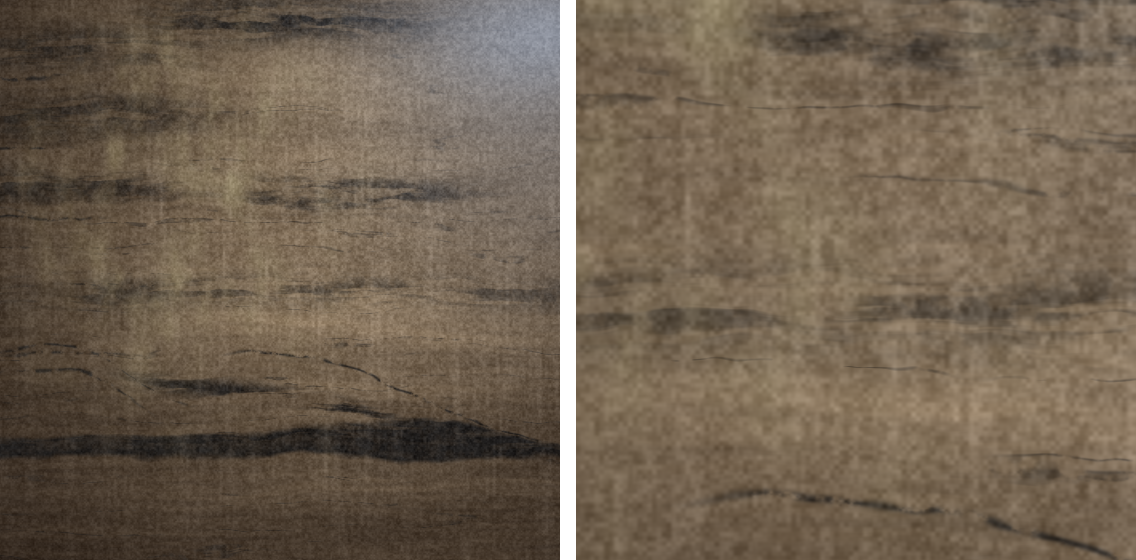
Left, the full canvas; right, a detail of the centre.
Write a Shadertoy shader that draws this texture.

```glsl
float hash(vec2 p) {
    vec3 q = fract(vec3(p.xyx) * 0.1031);
    q += dot(q, q.yzx + 33.33);
    return fract((q.x + q.y) * q.z);
}

float valueNoise(vec2 p) {
    vec2 cell = floor(p), f = fract(p);
    f = f * f * (3.0 - 2.0 * f);
    float low = mix(hash(cell), hash(cell + vec2(1, 0)), f.x);
    float high = mix(hash(cell + vec2(0, 1)), hash(cell + 1.0), f.x);
    return mix(low, high, f.y);
}

float layeredNoise(vec2 p) {
    float sum = 0.0, weight = 0.533;
    for (int i = 0; i < 4; i++, weight *= 0.5) {
        sum += weight * valueNoise(p);
        p = p * 2.03 + 17.3;
    }
    return sum;
}

// Distance to the nearest jittered cell point
float cellular(vec2 p) {
    float nearest = 2.0;
    for (int i = 0; i < 9; i++) {
        vec2 cell = floor(p) + vec2(i % 3 - 1, i / 3 - 1);
        vec2 point = cell + vec2(hash(cell), hash(cell + 41.7));
        nearest = min(nearest, length(p - point));
    }
    return nearest;
}

float waves(float x, float phase) {
    return 0.6 * sin(x * 7.0 + phase) + 0.4 * sin(x * 17.0 + phase * 2.3);
}

float bell(float x, float center, float width) {
    float d = (x - center) / width;
    return exp(-d * d);
}

float glow(vec2 p, vec2 center, vec2 size) {
    return bell(p.x, center.x, size.x) * bell(p.y, center.y, size.y);
}

float span(float x, float start, float end, float soft) {
    return smoothstep(start - soft, start + soft, x)
         * (1.0 - smoothstep(end - soft, end + soft, x));
}

float smoke(vec2 p, float level, float width, float start, float end) {
    return bell(p.y, level, width) * span(p.x, start, end, 0.14);
}

float hairline(vec2 p, float level, float start, float end) {
    return bell(p.y, level, 0.0026) * span(p.x, start, end, 0.05);
}

// Heavy band with a swollen knot, sharp below and ragged above
float heavyVein(vec2 p, float streak) {
    float bulge = bell(p.x, 0.75, 0.16);
    float base = 0.186 - 0.008 * bulge;
    float top = 0.222 + 0.038 * bulge - 0.018 * smoothstep(0.8, 1.0, p.x);
    float rise = clamp((p.y - base) / (top - base), 0.0, 1.0);
    float body = span(p.y, base, top, 0.006) * mix(1.0, 0.5 + 0.5 * streak, rise);
    float branch = bell(p.y, 0.367 - 0.16 * p.x, 0.017) * span(p.x, 0.24, 0.75, 0.08);
    return max(0.95 * body, 0.9 * branch * streak);
}

float smokyVeins(vec2 p) {
    float ink = 0.95 * smoke(p, 0.655, 0.028, 0.42, 0.84);
    ink = max(ink, smoke(p, 0.965, 0.036, 0.3, 0.8));
    ink = max(ink, 0.55 * smoke(p, 0.48, 0.028, -0.2, 1.2));
    for (int i = 0; i < 3; i++)
        ink = max(ink, 0.65 * smoke(p, 0.67 + 0.12 * float(i), 0.034, -0.2, 0.35));
    return ink;
}

float hairlines(vec2 p) {
    float arch = 0.375 + 0.01 * waves(p.x, 0.0) - 0.1 * smoothstep(0.12, 0.36, p.x);
    float hair = max(hairline(p, arch, 0.0, 0.33), hairline(p, arch - 0.04, 0.0, 0.25));
    float slope = 0.362 - 0.16 * smoothstep(0.5, 1.05, p.x);
    hair = max(hair, hairline(p, slope, 0.42, 0.98));
    for (int i = 0; i < 5; i++) {
        float k = float(i), start = 0.45 * hash(vec2(k, 5)) - 0.1;
        hair = max(hair, hairline(p, 0.37 + 0.123 * k, start, start + 0.2));
    }
    return hair;
}

void mainImage(out vec4 fragColor, in vec2 fragCoord) {
    vec2 uv = fragCoord / iResolution.xy;
    vec3 umber = vec3(0.15, 0.112, 0.085), tan = vec3(0.555, 0.475, 0.38);
    vec3 charcoal = vec3(0.11, 0.105, 0.105), dust = vec3(0.57, 0.515, 0.4);
    vec3 haze = vec3(0.5, 0.48, 0.475), skyGlare = vec3(0.58, 0.61, 0.67);

    // Horizontal grain bent by slow waves
    vec2 p = uv;
    p.y += 0.006 * waves(uv.x, uv.y * 4.0) + 0.022 * (layeredNoise(uv * vec2(11, 24)) - 0.5);
    float bands = layeredNoise(p * vec2(1.5, 17));
    float fibre = layeredNoise(p * vec2(9, 120));
    float streak = smoothstep(0.36, 0.6, layeredNoise(p * vec2(9, 85) + 5.0));
    float gaps = smoothstep(0.3, 0.6, layeredNoise(uv * vec2(70, 90)));
    float light = 0.06 + 0.95 * glow(uv, vec2(0.63, 0.62), vec2(0.58, 0.52));
    float tone = light * (0.6 + 0.8 * bands) + 0.24 * (fibre - 0.5);
    vec3 color = mix(umber, tan, clamp(tone, 0.0, 1.1));
    float ink = smokyVeins(p) * (0.2 + 0.8 * streak) * (0.6 + 0.4 * gaps);
    float thread = bell(layeredNoise(p * vec2(2, 26) + 3.0), 0.5, 0.018);
    ink = max(ink, 0.4 * thread * streak * gaps);
    ink = max(ink, 0.75 * hairlines(p) * gaps);
    color = mix(color, charcoal, max(ink, heavyVein(p, streak) * (0.82 + 0.18 * gaps)));

    // Dusty drips and patches
    vec2 bent = uv + 0.06 * (layeredNoise(uv * 22.0) - 0.5);
    float drips = 1.0 - smoothstep(0.05, 0.55, cellular(bent * vec2(15, 3.4)));
    float patches = 1.0 - smoothstep(0.1, 0.6, cellular(bent * vec2(9, 10) + 3.7));
    float cloud = smoothstep(0.25, 0.75, layeredNoise(uv * vec2(34, 18)));
    float worn = glow(uv, vec2(0.35, 0.64), vec2(0.26, 0.32));
    color = mix(color, dust, worn * (0.55 * drips + 0.45 * patches) * (0.3 + 0.9 * cloud));

    // Vertical rubbing marks, haze and cool glare
    float rub = valueNoise(uv * vec2(170, 14)) * valueNoise(uv * vec2(55, 6) + 9.0);
    color += (rub - 0.25) * 0.08 * (0.35 + light);
    color = mix(color, haze, 0.65 * glow(uv, vec2(1.0, 0.78), vec2(0.34, 0.28)));
    color = mix(color, skyGlare, 0.85 * glow(uv, vec2(1.0, 0.94), vec2(0.29, 0.13)));

    // Fine mottling
    float mottling = valueNoise(uv * 350.0) + valueNoise(uv * 170.0 + 7.0) - 1.0;
    color += mottling * (0.045 + 0.05 * light);
    fragColor = vec4(clamp(color, 0.0, 1.0), 1.0);
}
```
